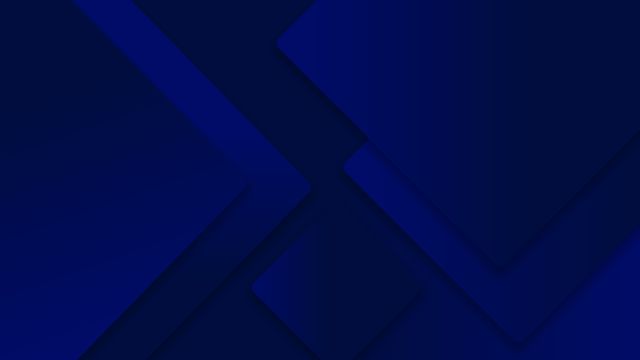
Reproduce this background procedurally as a WebGL 2 fragment shader.

```glsl
#version 300 es
precision highp float;
// Overlapping navy diamonds with soft shadows and smooth blue gradients.
uniform vec2 u_resolution;
out vec4 fragColor;

#define DARK vec3(0.0, 0.050, 0.245)
#define BRIGHT vec3(0.0, 0.047, 0.405)
#define CORNER_RADIUS 0.019
#define SHADOW_DROP 0.016
#define SHADOW_BLUR 0.032
#define SHADOW_STRENGTH 0.27
#define LEFT_SQUASH 0.975

// Linear 0..1 ramp from a to b; a may exceed b.
float ramp(float a, float b, float x) {
    return clamp((x - a) / (b - a), 0.0, 1.0);
}

// Signed distance to a square standing on its corner, with rounded tips.
float diamond(vec2 p, float reach) {
    vec2 turned = vec2(p.x + p.y, p.x - p.y) * 0.7071;
    vec2 q = abs(turned) - reach * 0.7071 + CORNER_RADIUS;
    return length(max(q, 0.0)) + min(max(q.x, q.y), 0.0) - CORNER_RADIUS;
}

// Lays a diamond and its dropped shadow over the colour below.
vec3 layer(vec3 below, vec2 p, float reach, float squash, float light) {
    vec2 scale = vec2(1.0, squash);
    float pixel = 1.0 / u_resolution.y;
    float d = diamond(p * scale, reach);
    float drop = diamond((p + vec2(0.0, SHADOW_DROP)) * scale, reach);
    float shade = 1.0 - smoothstep(-0.02, SHADOW_BLUR, drop);
    vec3 shadowed = below * (1.0 - SHADOW_STRENGTH * shade);
    float cover = 1.0 - smoothstep(-0.7 * pixel, 0.7 * pixel, d);
    return mix(shadowed, mix(DARK, BRIGHT, light), cover);
}

void main() {
    // One unit is the canvas height; x stretches to a 16:9 frame.
    vec2 p = gl_FragCoord.xy / u_resolution * vec2(16.0 / 9.0, 1.0);

    // Backdrop brightens to the right.
    vec3 color = mix(DARK, BRIGHT, ramp(0.95, 1.78, p.x));

    // Left pair, back then front.
    color = layer(color, p - vec2(0.172, 0.479), 0.70, LEFT_SQUASH,
                  ramp(0.22, 0.64, p.y));
    color = layer(color, p - vec2(-0.007, 0.491), 0.70, LEFT_SQUASH,
                  ramp(-0.64, 0.035, dot(p, vec2(0.33, -0.94))));

    // Small diamond at the bottom.
    color = layer(color, p - vec2(0.935, 0.201), 0.243, 1.0,
                  ramp(0.91, 0.69, p.x));

    // Right pair, back then front.
    color = layer(color, p - vec2(1.440, 0.535), 0.494, 1.0,
                  ramp(1.76, 1.02, p.x));
    color = layer(color, p - vec2(1.389, 0.880), 0.629, 1.0,
                  ramp(1.48, 0.84, p.x));

    fragColor = vec4(color, 1.0);
}
```
